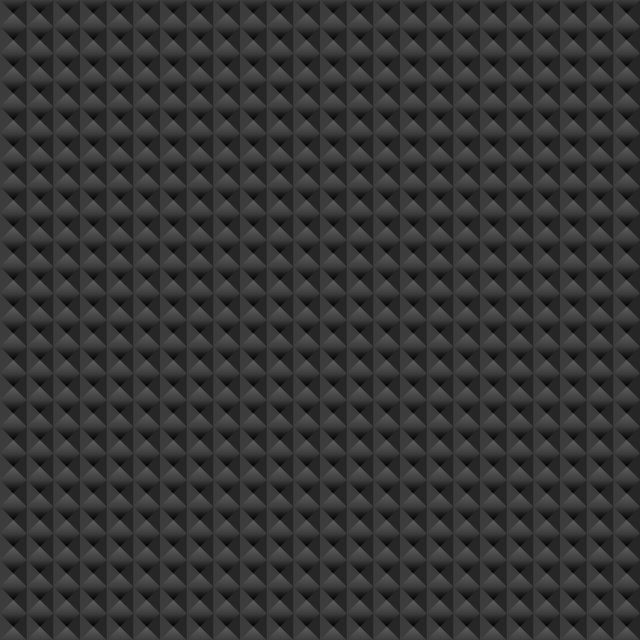
This pattern is drawn by a WebGL 1 fragment shader. Its source:

```glsl
precision highp float;

// Charcoal stud panel: a 24 by 24 grid of square pyramids seen from above.
// Each pyramid has flat left and right faces and graded top and bottom faces;
// a small grid of samples per pixel smooths the creases between them.

uniform vec2 u_resolution;

const float REPEATS = 24.0;
const int SAMPLES = 4;

const float LEFT_SHADE = 0.236;
const float RIGHT_SHADE = 0.148;
const float RIM_SHADE = 0.240;       // graded faces meet at this shade
const float SHADOW_APEX = 0.0;       // top face, at the tip
const float HIGHLIGHT_APEX = 0.365;  // bottom face, at the tip

// Shade of one pyramid; p runs from -1 to 1 with the tip at the centre.
float pyramidShade(vec2 p) {
  float sideFace = p.x < 0.0 ? LEFT_SHADE : RIGHT_SHADE;
  float apex = p.y > 0.0 ? SHADOW_APEX : HIGHLIGHT_APEX;
  float gradedFace = mix(apex, RIM_SHADE, abs(p.y));
  return abs(p.x) > abs(p.y) ? sideFace : gradedFace;
}

// Repeats the pyramid a whole number of times over the unit square.
float panelShade(vec2 uv, float repeats) {
  return pyramidShade(fract(uv * repeats) * 2.0 - 1.0);
}

// Averages evenly spaced samples within one pixel.
float smoothPanel(vec2 uv, vec2 pixelSize, float repeats) {
  float total = 0.0;
  for (int j = 0; j < SAMPLES; j++) {
    for (int i = 0; i < SAMPLES; i++) {
      vec2 offset = (vec2(float(i), float(j)) + 0.5) / float(SAMPLES) - 0.5;
      total += panelShade(uv + offset * pixelSize, repeats);
    }
  }
  return total / float(SAMPLES * SAMPLES);
}

void main() {
  vec2 uv = gl_FragCoord.xy / u_resolution;
  float shade = smoothPanel(uv, 1.0 / u_resolution, REPEATS);
  gl_FragColor = vec4(vec3(shade), 1.0);
}
```
